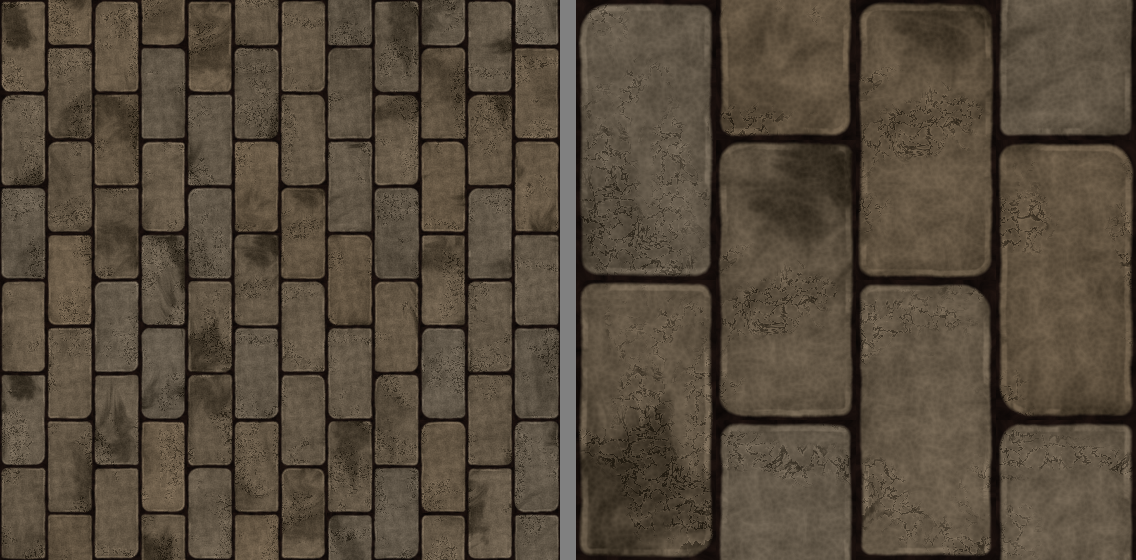
Left, the full canvas; right, a detail of the centre.
Reproduce this texture procedurally as a Shadertoy shader.

```glsl
float hash(vec2 p) {
    vec3 q = fract(p.xyx * vec3(0.1031, 0.1030, 0.0973));
    q += dot(q, q.yzx + 33.33);
    return fract((q.x + q.y) * q.z);
}

// Layered, warped sines: roughly -0.7 to 0.7
float waves(vec2 p) {
    float sum = 0.0, amp = 0.5;
    for (int i = 0; i < 6; i++) {
        p = mat2(0.8, 0.6, -0.6, 0.8) * p * 1.8 + 1.7;
        p += 0.7 * sin(p.yx * 0.9 + 2.0);
        sum += amp * sin(p.x) * sin(p.y + 0.6);
        amp *= 0.62;
    }
    return sum;
}

// Cellular noise: distances to the nearest two points
vec2 cells(vec2 p) {
    vec2 base = floor(p), nearest = vec2(9.0);
    for (int y = -1; y <= 1; y++)
    for (int x = -1; x <= 1; x++) {
        vec2 c = base + vec2(x, y);
        float d = length(c + vec2(hash(c), hash(c + 57.3)) - p);
        nearest = d < nearest.x ? vec2(d, nearest.x) : vec2(nearest.x, min(nearest.y, d));
    }
    return nearest;
}

// Signed distance to a rounded box
float roundBox(vec2 p, vec2 halfSize, float radius) {
    vec2 k = abs(p) - halfSize + radius;
    return length(max(k, 0.0)) + min(max(k.x, k.y), 0.0) - radius;
}

void mainImage(out vec4 fragColor, in vec2 fragCoord) {
    vec2 p = fragCoord / iResolution.xy * 12.0;
    float pixel = 12.0 / iResolution.y;

    // Upright bricks, every other column shifted by half a brick
    float column = floor(p.x);
    float y = p.y + mod(column, 2.0);
    vec2 id = vec2(column, floor(y / 2.0));
    vec2 q = vec2(fract(p.x) - 0.5, mod(y, 2.0) - 1.0);
    float seed = hash(id + 11.0);
    vec2 local = q + 7.3 * vec2(seed, hash(id + 41.0));

    // Worn outline with a different radius at each corner
    float corner = hash(id * 3.0 + sign(q) + 5.0);
    float d = roundBox(q, vec2(0.483, 0.983) - 0.014 * seed, mix(0.07, 0.24, corner * corner));
    d += 0.014 * waves(local * 2.5);

    // Stone tone: mottling, streaks and fine grain
    float mottle = waves(local * 1.6);
    float fine = waves(local * 9.0 + 4.0);
    float grain = cells(p * 27.0).x - 0.45;
    float tone = 0.66 + 0.2 * (seed - 0.5) + 0.16 * mottle + 0.2 * fine + 0.22 * grain;

    // Dark stains, stronger on some bricks
    float stain = smoothstep(0.05, 0.5, waves(local * vec2(1.1, 0.8) + 9.0) + 0.12 * fine);
    tone -= stain * mix(0.15, 0.65, hash(id + 23.0));

    // Crackled patches: dark fissures with pale lips
    vec2 web = cells(local * 8.0 + 0.9 * vec2(fine, waves(local * 6.0)));
    float gap = web.y - web.x;
    float patchMask = smoothstep(0.1, 0.4, waves(local * 1.3 + 21.0) + 0.25 * (hash(id + 71.0) - 0.4));
    tone -= 0.5 * patchMask * (1.0 - smoothstep(0.02, 0.12, gap));
    tone += 0.22 * patchMask * smoothstep(0.07, 0.14, gap) * (1.0 - smoothstep(0.14, 0.28, gap));

    // Soft dirt by the joint and a thin, broken bright rim
    tone -= 0.16 * smoothstep(-0.16, 0.0, d);
    float rim = 1.0 - smoothstep(0.008, 0.026, abs(d + 0.04));
    tone += 0.34 * rim * smoothstep(-0.3, 0.3, waves(local * 3.0 + 14.0));

    vec3 stone = mix(vec3(0.21, 0.18, 0.135), vec3(0.48, 0.43, 0.36), clamp(tone, -0.3, 1.25));
    stone *= mix(vec3(1.03, 0.99, 0.94), vec3(0.99, 1.0, 1.02), hash(id + 87.0));

    // Joints darken toward their centre
    vec3 joint = vec3(0.08, 0.05, 0.04) * (1.0 + 0.6 * fine);
    float cover = 1.0 - smoothstep(-0.02 - pixel * 0.5, pixel * 0.5, d);
    fragColor = vec4(mix(joint, stone, cover), 1.0);
}
```
